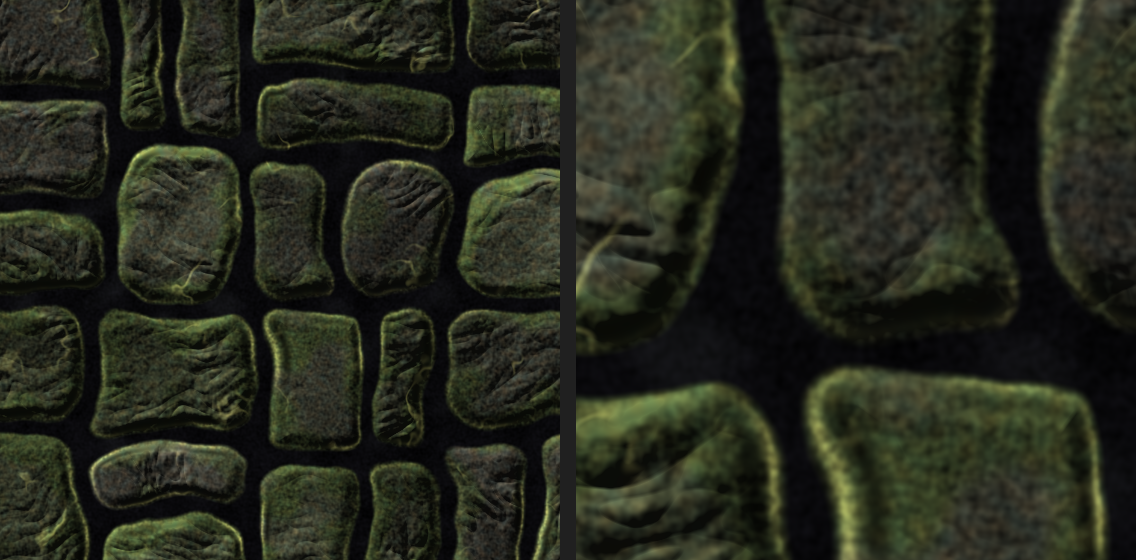
Left: the whole. Right: its middle third, enlarged.
This texture is drawn by a WebGL 1 fragment shader. Its source:

```glsl
precision highp float;
uniform vec2 u_resolution;

#define SEED 7.0
#define JOINT 0.0095
#define WARP 0.045
#define CHISEL 0.023
#define DOME 0.008
#define RELIEF 1.9
#define GRAIN 0.50
#define MORTAR vec3(0.032, 0.031, 0.040)
#define MOSS vec3(0.225, 0.265, 0.150)
#define SLATE vec3(0.232, 0.228, 0.198)
#define RIM vec3(0.33, 0.32, 0.17)

vec2 hash2(vec2 p) {
  p = vec2(dot(p, vec2(127.1, 311.7)), dot(p, vec2(269.5, 183.3)));
  return fract(sin(p) * 43758.5453);
}

float corner(vec2 cell, vec2 offset) {
  return dot(hash2(cell) * 2.0 - 1.0, offset);
}

float gradientNoise(vec2 p) {
  vec2 i = floor(p), f = fract(p);
  vec2 u = f * f * f * (f * (f * 6.0 - 15.0) + 10.0);
  vec2 e = vec2(1.0, 0.0);
  return mix(mix(corner(i, f), corner(i + e.xy, f - e.xy), u.x),
             mix(corner(i + e.yx, f - e.yx), corner(i + e.xx, f - e.xx), u.x), u.y);
}

float fbm(vec2 p) {
  return gradientNoise(p) + 0.5 * gradientNoise(p * 2.1 + 5.3)
       + 0.25 * gradientNoise(p * 4.3 + 9.7);
}

// Splits the wall into random blocks; returns the signed distance to a stone.
float stoneDistance(vec2 p, out float key) {
  p += WARP * vec2(gradientNoise(p * 4.5 + SEED), gradientNoise(p * 4.5 + SEED + 31.0));
  vec2 lo = vec2(-0.07, -0.09), hi = vec2(1.09, 1.06);
  key = 1.0;
  for (int i = 0; i < 6; i++) {
    vec2 size = hi - lo;
    vec2 r = hash2(vec2(key, SEED));
    if (size.x * size.y < mix(0.06, 0.115, hash2(vec2(SEED, key)).x)) break;
    float cut = mix(0.39, 0.61, r.x);
    vec2 axis = size.x * mix(0.75, 1.35, r.y) > size.y ? vec2(1.0, 0.0) : vec2(0.0, 1.0);
    vec2 split = mix(lo, hi, cut);
    float side = step(dot(split, axis), dot(p, axis));
    lo = mix(lo, split, axis * side);
    hi = mix(hi, split, axis * (1.0 - side));
    key = key * 2.0 + side;
  }
  vec2 shape = hash2(vec2(key, SEED + 4.0));
  vec2 extent = 0.5 * (hi - lo) - JOINT;
  vec2 local = p - 0.5 * (lo + hi);
  local.x += (shape.x - 0.5) * 0.12 * local.y;
  float radius = min(mix(0.015, 0.075, shape.y), 0.7 * min(extent.x, extent.y));
  vec2 q = abs(local) - extent + radius;
  float d = length(max(q, 0.0)) + min(max(q.x, q.y), 0.0) - radius;
  return d + 0.018 * gradientNoise(p * 10.0 + key) + 0.006 * gradientNoise(p * 27.0);
}

// Domed face cut by folded chisel strokes, each stone in its own direction.
float stoneHeight(vec2 p) {
  float key;
  float d = stoneDistance(p, key);
  vec2 r = hash2(vec2(key, SEED + 8.0));
  float angle = (r.x - 0.5) * 2.4;
  vec2 q = mat2(cos(angle), sin(angle), -sin(angle), cos(angle)) * p;
  q += 0.04 * vec2(gradientNoise(p * 10.0 + key), gradientNoise(p * 10.0 - key));
  float strokes = abs(gradientNoise(q * vec2(9.0, 19.0) + key))
                + 0.4 * abs(gradientNoise(q * vec2(22.0, 38.0) + key))
                + 0.13 * gradientNoise(q * vec2(60.0, 80.0));
  float rough = mix(0.6, 1.2, r.y)
              * (0.15 + 0.85 * smoothstep(-0.3, 0.25, gradientNoise(p * 6.0 + key)));
  return DOME * smoothstep(0.0, 0.035, -d)
       + CHISEL * rough * strokes * smoothstep(0.004, 0.028, -d);
}

void main() {
  vec2 p = gl_FragCoord.xy / u_resolution;
  float key;
  float d = stoneDistance(p, key);
  vec2 tint = hash2(vec2(key, SEED + 12.0));

  // Relief lit from the upper left
  vec2 e = vec2(0.002, 0.0);
  float h = stoneHeight(p);
  vec2 slope = vec2(stoneHeight(p + e.xy) - h, stoneHeight(p + e.yx) - h) / e.x;
  float light = 0.86 + RELIEF * dot(slope, vec2(0.5, -0.85));

  // Broad stains and brightness differences between the stones
  light += 0.45 * fbm(p * 10.0 + key) + 0.55 * gradientNoise(p * 3.5 + 23.0);
  light *= mix(0.68, 1.18, tint.x);

  // Slate and moss in patches, more moss toward the edges
  float middle = smoothstep(0.005, 0.06, -d + 0.10 * gradientNoise(p * 14.0));
  vec3 face = mix(MOSS, SLATE, clamp(0.85 * middle + 0.8 * (tint.y - 0.5), 0.0, 1.0));
  float grain = gradientNoise(p * 120.0) + 0.8 * gradientNoise(p * 190.0 + 3.0);
  float mottle = gradientNoise(p * 75.0 + 29.0);
  face *= clamp(light + GRAIN * grain, 0.18, 2.1);
  face *= 1.0 + 0.22 * mottle * vec3(1.0, -0.2, -1.0);

  // Broken bright rim with a dark groove inside it
  float worn = smoothstep(-0.1, 0.4, gradientNoise(p * 9.0 + 17.0));
  float rim = exp(-pow((d + 0.009) / 0.0034, 2.0));
  float groove = exp(-pow((d + 0.020) / 0.0055, 2.0));
  face *= 1.0 - 0.6 * groove * (0.3 + 0.7 * worn);
  face += RIM * rim * (0.08 + 0.85 * worn) * (1.0 + 0.5 * grain);

  // Short pale ridges
  float vein = 1.0 - smoothstep(0.0, 0.09, abs(fbm(p * 12.0 + key)));
  float spot = smoothstep(0.05, 0.45, gradientNoise(p * 13.0 + 43.0));
  face += RIM * vein * spot * 0.75;

  // Faint mottling in the joints
  vec3 joint = MORTAR * (1.0 + 0.9 * fbm(p * 18.0) + 0.8 * grain);
  joint += vec3(0.035, 0.038, 0.038) * smoothstep(0.1, 0.5, gradientNoise(p * 12.0 + 61.0));
  vec3 color = mix(joint, face, smoothstep(0.0, 0.008, -d));
  gl_FragColor = vec4(clamp(color, 0.0, 1.0), 1.0);
}
```
